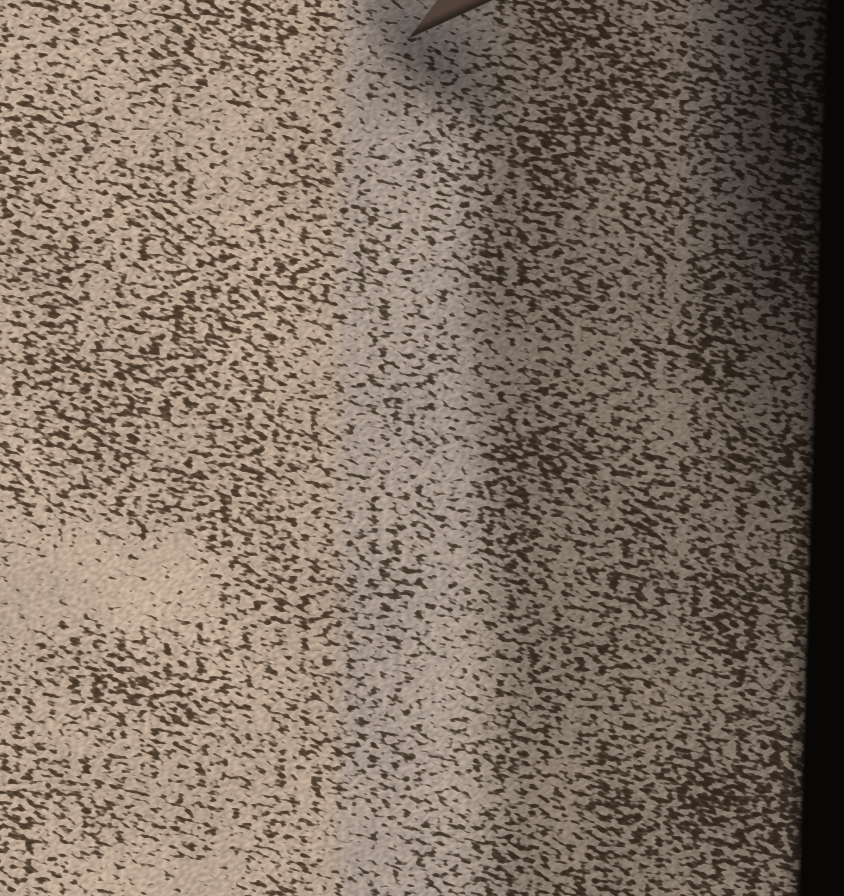
Reproduce this texture procedurally as a WebGL 2 fragment shader.

```glsl
#version 300 es
precision highp float;
// A worn, flecked carpet under side light: warm on the left, a cool band in
// the middle, shade on the right and a dark border. Flecks are thresholded,
// stretched gradient noise whose density follows broad cloudy patches.
#define PILE_COLOR vec3(0.735, 0.655, 0.580)
#define FLECK_COLOR vec3(0.285, 0.222, 0.165)
#define COOL_TINT vec3(0.945, 0.970, 1.020)
#define BORDER_COLOR vec3(0.030, 0.027, 0.025)
#define LEG_COLOR vec3(0.290, 0.235, 0.205)
#define FLECK_SCALE vec2(78.0, 150.0)
#define FLECK_SLANT 0.22
#define FLECK_SOFTNESS 0.17
#define FLECK_BIAS 0.17
#define WEAVE_SCALE vec2(150.0, 215.0)
#define WEAVE_DEPTH 0.20
#define SHADE_LEVEL 0.70

uniform vec2 u_resolution;
out vec4 fragColor;

vec2 gradientAt(ivec2 cell) {
    uvec2 q = uvec2(cell + 4096);
    uint h = q.x * 374761393u + q.y * 668265263u;
    h = (h ^ (h >> 13)) * 1274126177u;
    h ^= h >> 16;
    float angle = float(h & 65535u) * 6.2831853 / 65536.0;
    return vec2(cos(angle), sin(angle));
}

float gradientNoise(vec2 p) {
    ivec2 cell = ivec2(floor(p));
    vec2 f = fract(p);
    vec2 w = f * f * f * (f * (f * 6.0 - 15.0) + 10.0);
    float a = dot(gradientAt(cell), f);
    float b = dot(gradientAt(cell + ivec2(1, 0)), f - vec2(1, 0));
    float c = dot(gradientAt(cell + ivec2(0, 1)), f - vec2(0, 1));
    float d = dot(gradientAt(cell + ivec2(1, 1)), f - vec2(1, 1));
    return mix(mix(a, b, w.x), mix(c, d, w.x), w.y);
}

float cloud(vec2 p) {
    float sum = 0.0, gain = 1.0;
    for (int i = 0; i < 4; i++) {
        sum += gain * gradientNoise(p);
        p = p * 2.03 + vec2(17.3, 9.1);
        gain *= 0.62;
    }
    return sum;
}

float blob(vec2 p, vec2 center, vec2 radius) {
    vec2 d = (p - center) / radius;
    return exp(-dot(d, d));
}

// Positive where flecks crowd together, negative on bare patches.
float fleckDensity(vec2 p) {
    float density = 0.26 * cloud(p * vec2(7.0, 8.0) + 3.7);
    float streaks = gradientNoise(vec2(p.x * 24.0, p.y * 4.0));
    density += 0.15 * streaks * smoothstep(0.35, 0.6, p.x);
    density += 0.09 * smoothstep(0.52, 0.58, p.x);
    density += 0.08 * smoothstep(0.75, 0.80, p.x);
    density -= 0.06 * smoothstep(0.36, 0.39, p.x) * smoothstep(0.55, 0.51, p.x);
    density += 0.07 * blob(p, vec2(0.12, 0.60), vec2(0.28, 0.18));
    density -= 0.36 * blob(p, vec2(0.07, 0.35), vec2(0.16, 0.05));
    density -= 0.32 * blob(p, vec2(0.21, 0.01), vec2(0.08, 0.05));
    density -= 0.20 * blob(p, vec2(0.75, 0.57), vec2(0.03, 0.10));
    return density;
}

// Light falling on the carpet, with the tint of each band.
vec3 lighting(vec2 p) {
    float shadeEdge = 0.535 - 0.14 * smoothstep(0.82, 1.0, p.y)
                    + 0.012 * sin(p.y * 7.0);
    float shade = smoothstep(-0.035, 0.045, p.x - shadeEdge);
    float level = mix(1.0, SHADE_LEVEL + 0.09 * (1.0 - p.y), shade);
    level *= 1.0 - 0.22 * blob(p, vec2(0.47, 0.92), vec2(0.07, 0.06));
    float farRight = smoothstep(0.73, 0.90, p.x);
    level *= 1.0 - farRight * mix(0.04, 0.60, smoothstep(0.15, 0.95, p.y));
    level *= 1.0 - 0.05 * smoothstep(0.28, 0.42, p.x);
    float band = smoothstep(0.365, 0.39, p.x) * smoothstep(0.60, 0.50, p.x);
    float corner = smoothstep(0.74, 0.80, p.x) * smoothstep(0.55, 0.85, p.y);
    float cool = max(band, corner) + 0.3 * shade * (1.0 - corner);
    return level * mix(vec3(1.0), COOL_TINT, cool);
}

void main() {
    vec2 p = gl_FragCoord.xy / u_resolution.y;
    float pixel = 1.0 / u_resolution.y;

    // Slanted flecks in two sizes
    vec2 q = vec2(p.x, p.y + FLECK_SLANT * p.x) * FLECK_SCALE;
    float grain = gradientNoise(q) + 0.65 * gradientNoise(q * 1.83 + 31.7);
    float edge = grain + fleckDensity(p) - FLECK_BIAS;
    float fleck = smoothstep(-FLECK_SOFTNESS, FLECK_SOFTNESS, edge);
    float depth = 0.78 + 0.22 * smoothstep(0.0, 0.5, edge);

    // Woven pile with fine relief
    float weave = gradientNoise(vec2(p.x, p.y - 0.3 * p.x) * WEAVE_SCALE);
    vec3 color = mix(PILE_COLOR, FLECK_COLOR, fleck * depth);
    color *= 1.0 + WEAVE_DEPTH * weave + 0.06 * cloud(p * 5.0);
    color *= lighting(p);

    // Tapered leg, bounded by two slanted lines
    vec2 tip = p - vec2(0.456, 0.957);
    float under = (tip.y - 0.457 * tip.x) / 1.10;
    float over = (1.34 * tip.x - tip.y) / 1.67;
    float leg = smoothstep(-pixel, pixel, min(under, over));
    vec3 legShade = LEG_COLOR * mix(0.55, 1.1, smoothstep(0.0, 0.012, under));
    color = mix(color, legShade, leg);

    // Dark border along the leaning right edge
    float border = p.x - mix(0.891, 0.922, p.y);
    color *= 1.0 - 0.35 * smoothstep(-0.02, 0.0, border);
    color = mix(color, BORDER_COLOR, smoothstep(-0.003, 0.004, border));
    fragColor = vec4(color, 1.0);
}
```
